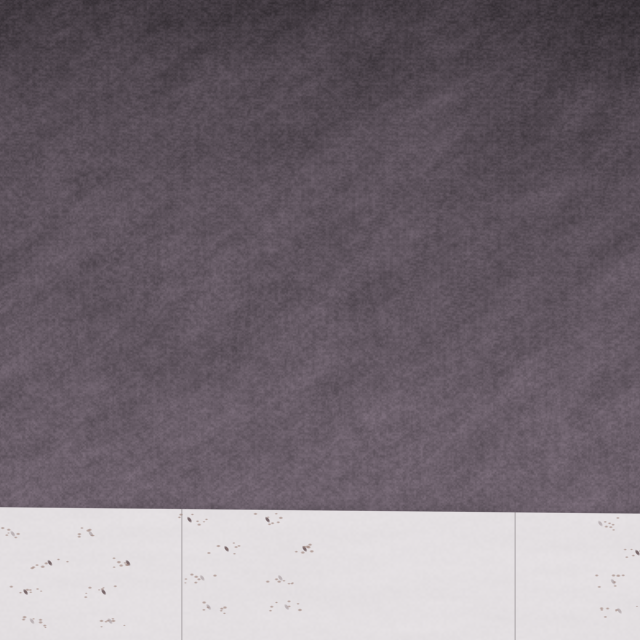
Reproduce this texture procedurally as a WebGL 2 fragment shader.

```glsl
#version 300 es
precision highp float;
// Dark mauve felt above a strip of pale floor tiles with brown flecks.
// The felt is a vertical gradient with rotated, stretched noise and fine grain;
// the flecks are small ellipses scattered around a staggered, repeated lattice.
uniform vec2 u_resolution;
out vec4 fragColor;

float hash(vec2 p) {
    return fract(sin(dot(p, vec2(127.1, 311.7))) * 43758.5453);
}

float noise(vec2 p) {
    vec2 i = floor(p), f = fract(p);
    f = f * f * (3.0 - 2.0 * f);
    return mix(mix(hash(i), hash(i + vec2(1, 0)), f.x),
               mix(hash(i + vec2(0, 1)), hash(i + vec2(1, 1)), f.x), f.y);
}

float fbm(vec2 p) {
    float sum = 0.0, amp = 0.5;
    for (int i = 0; i < 4; i++) {
        sum += amp * noise(p);
        p = mat2(0.8, 0.6, -0.6, 0.8) * p * 2.03 + 7.3;
        amp *= 0.55;
    }
    return sum;
}

vec3 feltColor(vec2 p) {
    // Light falls off towards the top, and a little in the upper right
    float light = mix(0.425, 0.375, smoothstep(0.2, 0.65, p.y));
    light -= 0.045 * smoothstep(0.6, 0.88, p.y) + 0.07 * smoothstep(0.82, 1.02, p.y);
    light -= 0.03 * smoothstep(0.65, 1.0, p.x) * smoothstep(0.45, 0.95, p.y);

    // Nap brushed along the rising diagonal
    vec2 along = vec2(0.8 * p.x + 0.6 * p.y, 0.8 * p.y - 0.6 * p.x);
    light += 0.085 * (fbm(along * vec2(9.0, 24.0)) - 0.5);
    light += 0.06 * (fbm(along * vec2(28.0, 60.0) + 31.0) - 0.5);

    // Short fibres and grain
    light += 0.055 * (noise(p * vec2(190.0, 230.0)) - 0.5);
    light += 0.06 * (noise(p * 390.0 + 17.0) - 0.5);
    return light * vec3(1.0, 0.89, 0.99);
}

// Coverage of a soft ellipse
float fleck(vec2 d, vec2 radius, float px) {
    float r = min(radius.x, radius.y);
    return 1.0 - smoothstep(-px, px, (length(d / radius) - 1.0) * r);
}

vec3 floorColor(vec2 p, float px) {
    vec3 color = vec3(0.892, 0.876, 0.885);
    color += 0.018 * (fbm(p * vec2(9.0, 55.0)) - 0.5);
    color += 0.012 * (noise(p * 240.0) - 0.5);

    // Thin upright seams
    float seam = abs(abs(p.x - 0.5445) - 0.2605);
    color = mix(color, vec3(0.70, 0.68, 0.69), 0.75 * (1.0 - smoothstep(0.0004, 0.0008 + px, seam)));

    // Each tile repeats the lattice with its own shift
    for (int i = 0; i < 24; i++) {
        int tile = i / 8, row = (i / 2) % 4, column = i % 2;
        vec2 shift = tile == 0 ? vec2(0.0) : tile == 1 ? vec2(0.276, 0.022) : vec2(0.918, 0.016);
        float stagger = row == 1 ? 0.078 : 0.02 + 0.01 * float(row);
        vec2 center = shift + vec2(stagger + 0.122 * float(column), 0.166 - 0.0455 * float(row));
        vec2 d = p - center;
        if (abs(d.x) > 0.04 || abs(d.y) > 0.02) continue;

        // Dark chip in the middle rows, fainter elsewhere
        float strength = row == 1 || row == 2 - 2 * tile ? 0.8 : 0.3;
        vec2 slanted = vec2(0.8 * d.x + 0.6 * d.y, 0.8 * d.y - 0.6 * d.x);
        color = mix(color, vec3(0.36, 0.28, 0.29), strength * fleck(slanted, vec2(0.0022, 0.0042), px));

        // Loose brown crumbs around it
        for (int k = 0; k < 7; k++) {
            vec2 seed = vec2(float(i) + 1.3, float(k) + 4.7);
            vec2 offset = (vec2(hash(seed), hash(seed + 19.1)) - 0.5) * vec2(0.056, 0.02);
            float size = mix(0.0007, 0.0019, hash(seed + 41.7));
            float cover = fleck(d - offset, vec2(1.4, 0.9) * size, px);
            color = mix(color, vec3(0.60, 0.49, 0.45), 0.6 * cover);
        }
    }
    return color;
}

void main() {
    vec2 p = gl_FragCoord.xy / u_resolution;
    float px = 0.8 / min(u_resolution.x, u_resolution.y);

    // Slightly tilted border between felt and floor
    float border = p.y - mix(0.2075, 0.1975, p.x);
    vec3 felt = feltColor(p) * (1.0 - 0.09 * exp(-max(border, 0.0) * 160.0));
    vec3 tiles = border < 0.01 ? floorColor(p, px) : felt;
    fragColor = vec4(mix(tiles, felt, smoothstep(-px, px, border)), 1.0);
}
```
